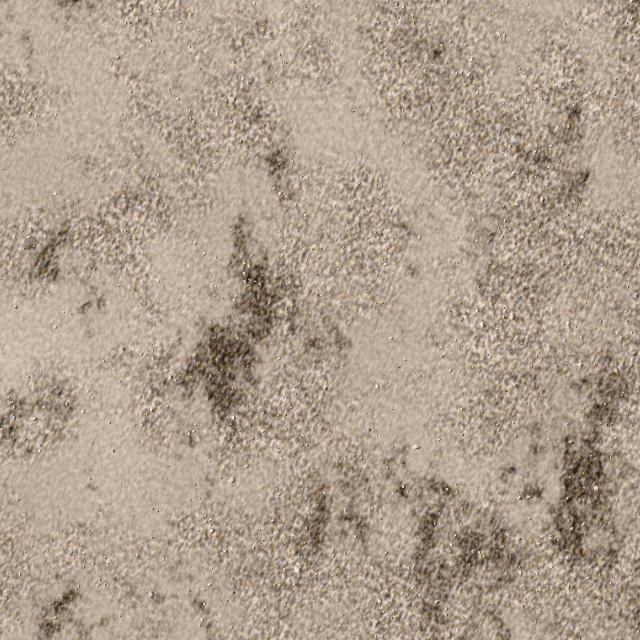
This texture is drawn by a WebGL 2 fragment shader. Its source:

```glsl
#version 300 es
precision highp float;
// Dry sandy ground seen from above: smooth sand, gritty patches, dark damp stains
// and small bright chips. Gradient noise sets the patches and the slanted grains;
// jittered cells scatter the chips with their shadows.

uniform vec2 u_resolution;
out vec4 fragColor;

vec2 hash2(vec2 p) {
    vec3 h = fract(p.xyx * vec3(0.1031, 0.1030, 0.0973));
    h += dot(h, h.yzx + 33.33);
    return fract((h.xx + h.yz) * h.zy);
}

float cornerSlope(vec2 cell, vec2 offset) {
    float angle = 6.2832 * hash2(cell).x;
    return dot(vec2(cos(angle), sin(angle)), offset);
}

float gradientNoise(vec2 p) {
    vec2 i = floor(p), f = p - i;
    vec2 w = f * f * f * (f * (f * 6.0 - 15.0) + 10.0);
    vec2 e = vec2(1.0, 0.0);
    return mix(mix(cornerSlope(i, f), cornerSlope(i + e, f - e), w.x),
               mix(cornerSlope(i + e.yx, f - e.yx), cornerSlope(i + 1.0, f - 1.0), w.x), w.y);
}

float fbm(vec2 p) {
    float sum = 0.0, amplitude = 1.0;
    for (int i = 0; i < 5; i++) {
        sum += amplitude * gradientNoise(p);
        p = mat2(1.6, 1.2, -1.2, 1.6) * p + 17.3;
        amplitude *= 0.58;
    }
    return sum;
}

// Soft ellipse mask, leaning by the given angle
float chipMask(vec2 d, float angle, vec2 radius, float soft) {
    float c = cos(angle), s = sin(angle);
    float r = length(vec2(c * d.x + s * d.y, c * d.y - s * d.x) / radius);
    return 1.0 - smoothstep(1.0 - soft, 1.0 + soft, r);
}

// Lays one layer of chips and their shadows over the ground
vec3 addChips(vec3 ground, vec2 uv, float scale, float share, float seed) {
    vec2 p = uv * scale, cell = floor(p);
    // Ragged outlines
    p += 0.16 * vec2(gradientNoise(p * 4.0 + seed), gradientNoise(p * 4.0 - seed));
    float soft = 0.35 + 1.5 * scale / u_resolution.y;
    float shadow = 0.0, chip = 0.0;
    vec3 chipColor = vec3(0.0);
    for (int y = -1; y <= 1; y++) {
        for (int x = -1; x <= 1; x++) {
            vec2 id = cell + vec2(x, y);
            vec2 place = hash2(id + seed), kind = hash2(id + seed + 71.7);
            if (kind.x > share) continue;
            vec2 d = p - id - 0.15 - 0.7 * place;
            vec2 radius = mix(0.12, 0.25, kind.y * kind.y) * vec2(0.8, 1.3);
            float angle = 2.4 * (place.x - 0.6);
            float mask = chipMask(d, angle, radius, soft);
            vec3 tint = mix(vec3(0.88, 0.80, 0.66), vec3(0.87, 0.85, 0.82), step(0.4, place.y));
            float light = 0.9 + 0.3 * fract(kind.y * 7.0);
            shadow = max(shadow, chipMask(d - vec2(0.2, -0.08), angle, radius, soft));
            chipColor = mix(chipColor, tint * light, step(chip, mask));
            chip = max(chip, mask);
        }
    }
    ground = mix(ground, vec3(0.24, 0.19, 0.14), 0.75 * shadow);
    return mix(ground, chipColor, 0.85 * chip);
}

void main() {
    vec2 uv = gl_FragCoord.xy / u_resolution.y;
    vec2 warp = 0.03 * vec2(gradientNoise(uv * 9.0 + 4.0), gradientNoise(uv * 9.0 + 31.0));
    vec2 ground = uv + warp;

    // Damp stains run mostly upright and break up into ragged clumps
    float damp = fbm(ground * vec2(6.0, 3.4) + vec2(43.0, 8.0));
    damp += 0.30 * gradientNoise(uv * 34.0) + 0.22 * gradientNoise(uv * 66.0 + 5.0);
    damp = smoothstep(0.06, 0.68, damp + 0.16 * (uv.x - uv.y));

    // Loose gritty sand, also found all over the stains
    float rough = fbm(ground * 5.5 + 12.0) + 0.3 * gradientNoise(uv * 30.0 + 20.0);
    rough = smoothstep(-0.5, 0.5, rough + 0.3 * (uv.x - 0.5));
    rough = max(rough, min(1.0, 1.6 * damp));

    // Grains lean to the right and are longer than wide
    vec2 slant = vec2(dot(uv, vec2(0.92, -0.39)), dot(uv, vec2(0.39, 0.92)));
    float grit = 0.80 * gradientNoise(slant * vec2(165.0, 105.0))
               + 0.60 * gradientNoise(slant * vec2(245.0, 175.0) + 9.0)
               + 0.30 * gradientNoise(slant * vec2(88.0, 60.0) + 60.0);

    // Diagonal scrapes towards the lower right
    vec2 along = vec2(dot(uv, vec2(0.83, -0.56)), dot(uv, vec2(0.56, 0.83)));
    float scrape = gradientNoise(along * vec2(58.0, 6.0) + warp * 20.0);
    scrape *= smoothstep(0.45, 0.9, uv.x) * smoothstep(0.6, 0.1, uv.y);

    float tone = 0.692 + 0.045 * fbm(uv * 3.5 + 80.0) - 0.075 * rough;
    tone += 0.09 * rough * fbm(ground * 19.0 + 27.0);
    tone += grit * mix(0.12, 0.42, rough);
    tone -= 0.27 * damp + 0.16 * abs(scrape);
    tone = clamp(tone, 0.13, 0.84);

    // Warm sand, with grains shifting between ochre and grey
    vec3 color = tone + vec3(0.068, 0.0, -0.066);
    float hue = gradientNoise(slant * vec2(105.0, 80.0) + 140.0);
    color += hue * mix(0.02, 0.08, rough) * vec3(0.5, 0.0, -1.0);

    color = addChips(color, uv, 120.0, 0.015 + 0.10 * rough, 5.0);
    color = addChips(color, uv, 62.0, 0.03 * rough, 211.0);
    fragColor = vec4(clamp(color, 0.0, 1.0), 1.0);
}
```
